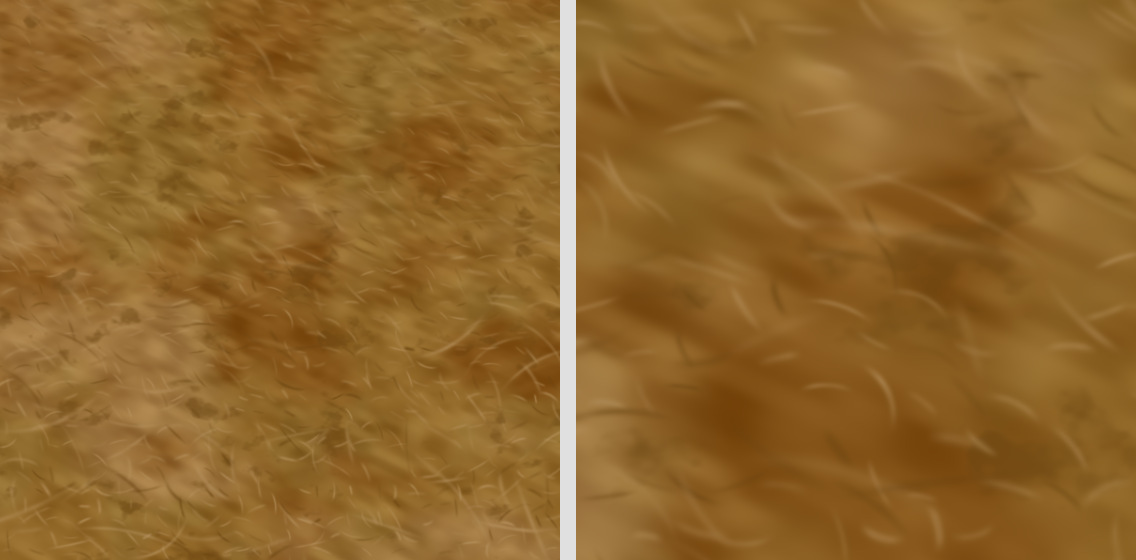
Left, the full canvas; right, a detail of the centre.
This texture is drawn by a Shadertoy shader. Its source:

```glsl
// Soft, sun-dried grass: ochre ground, rust patches, slanted fibres and pale curved straws.

const vec3 OCHRE = vec3(0.572, 0.408, 0.160);
const vec3 RUST  = vec3(0.510, 0.315, 0.085);
const vec3 OLIVE = vec3(0.550, 0.420, 0.180);
const vec3 TAN   = vec3(0.640, 0.475, 0.275);
const vec3 STRAW = vec3(0.710, 0.570, 0.370);
const vec3 SHADE = vec3(0.410, 0.265, 0.060);

const float SLANT = -0.42;        // main fibre direction, radians
const float GRAIN_NEAR = 62.0;    // grains across the canvas at the bottom
const float GRAIN_FAR = 88.0;     // and at the top
const float GRAIN_CONTRAST = 0.20;
const float BLADE_CELLS = 36.0;   // cells across for the smallest blades
const float BLADE_GROWTH = 1.75;  // size step from layer to layer
const float BLADE_WIDTH = 0.0024;
const float DARK_SHARE = 0.27;
const int BLADE_LAYERS = 4;

float hash(vec2 p) {
    vec3 h = fract(vec3(p.xyx) * vec3(0.1031, 0.1030, 0.0973));
    h += dot(h, h.yzx + 33.33);
    return fract((h.x + h.y) * h.z);
}

float noise(vec2 p) {
    vec2 cell = floor(p), f = fract(p);
    f = f * f * f * (f * (f * 6.0 - 15.0) + 10.0);
    return mix(mix(hash(cell), hash(cell + vec2(1, 0)), f.x),
               mix(hash(cell + vec2(0, 1)), hash(cell + vec2(1, 1)), f.x), f.y);
}

vec2 rotate(vec2 p, float angle) {
    float c = cos(angle), s = sin(angle);
    return vec2(c * p.x + s * p.y, c * p.y - s * p.x);
}

float fbm(vec2 p) {
    float sum = 0.0, weight = 0.5;
    for (int i = 0; i < 4; i++) {
        sum += weight * noise(p);
        p = rotate(p, 0.6) * 2.03 + 17.3;
        weight *= 0.5;
    }
    return sum / 0.9375;
}

// Noise stretched along the given direction
float fibre(vec2 p, float angle, float stretch) {
    return noise(rotate(p, angle) * vec2(1.0 / stretch, 1.0) + 200.0);
}

// Broad patches of ground colour
vec3 ground(vec2 p) {
    float rust = fbm(p * vec2(4.2, 5.6) + 31.0) + 0.16 * (p.x - 0.5) + 0.07 * (p.y - 0.5);
    float pale = fbm(p * vec2(3.6, 5.0) + 73.0) - 0.26 * (p.x - 0.5) - 0.10 * (p.y - 0.5);
    float green = fbm(p * 9.0 + 11.0);
    vec3 col = mix(OCHRE, OLIVE, 0.7 * smoothstep(0.42, 0.68, green));
    col = mix(col, TAN, 0.75 * smoothstep(0.48, 0.76, pale));
    return mix(col, RUST, 0.85 * smoothstep(0.48, 0.74, rust));
}

// Fine tangled grain, coarser towards the viewer
float grain(vec2 p) {
    vec2 q = (p - 0.5) * mix(GRAIN_NEAR, GRAIN_FAR, p.y);
    float turn = SLANT + 0.9 * (noise(p * 6.0 + 5.0) - 0.5) * (1.2 - p.y);
    float along = fibre(q, SLANT, 2.8);
    float across = fibre(q * 0.9 + 40.0, SLANT + 0.7, 2.2);
    float coarse = fibre(q * 0.42 + 80.0, SLANT * 0.6, 1.8);
    float weave = mix(along, across, smoothstep(-0.65, -0.2, turn) * 0.6);
    return 0.55 * weave + 0.45 * coarse - 0.5;
}

// One layer of scattered curved blades, painted over col
vec3 blades(vec3 col, vec2 p, float layer) {
    float cells = BLADE_CELLS / pow(BLADE_GROWTH, layer);
    float big = layer / float(BLADE_LAYERS - 1);
    float width = BLADE_WIDTH * (1.0 + 0.6 * big) * cells;
    vec2 q = p * cells, home = floor(q);
    for (int j = -1; j <= 1; j++)
    for (int i = -1; i <= 1; i++) {
        vec2 cell = home + vec2(i, j);
        vec2 seed = cell + 50.0 + 91.0 * layer;
        float near = smoothstep(0.85, 0.0, cell.y / cells);
        float share = mix(0.60, 0.08 + 0.50 * near, big);
        if (hash(seed) > share) continue;

        vec2 root = cell + 0.3 + 0.4 * vec2(hash(seed + 7.1), hash(seed + 13.7));
        float spread = (hash(seed + 19.3) - 0.5) * mix(1.1, 2.4, near);
        vec2 d = rotate(q - root, SLANT + spread);
        float bend = (hash(seed + 29.9) - 0.5) * 0.9;
        float reach = mix(0.40, 0.90, hash(seed + 37.3));
        float dist = (d.y - bend * (d.x * d.x - 0.2)) / sqrt(1.0 + 4.0 * bend * bend * d.x * d.x);
        float thick = width * mix(0.7, 1.3, hash(seed + 43.1));
        float ends = 1.0 - smoothstep(0.3, 1.0, abs(d.x) / reach);
        float worn = 0.35 + 0.65 * noise(p * 45.0 + seed);
        float cover = exp(-dist * dist / (thick * thick)) * ends * worn;
        float strength = mix(0.25, 0.75, hash(seed + 53.7)) * mix(0.65, 1.0, near);
        bool dark = hash(seed + 61.3) < DARK_SHARE * (1.0 - 0.6 * big);
        col = mix(col, dark ? SHADE : STRAW, cover * strength);
    }
    return col;
}

void mainImage(out vec4 fragColor, in vec2 fragCoord) {
    vec2 p = fragCoord / iResolution.y;
    vec3 col = ground(p);
    col += grain(p) * GRAIN_CONTRAST * vec3(0.95, 1.0, 0.85);

    // Small dark hollows between the tufts
    float hollow = fbm(p * vec2(17.0, 23.0) + 120.0);
    col = mix(col, SHADE, 0.5 * smoothstep(0.66, 0.84, hollow));

    for (int i = 0; i < BLADE_LAYERS; i++) col = blades(col, p, float(i));
    fragColor = vec4(clamp(col, 0.0, 1.0), 1.0);
}
```
